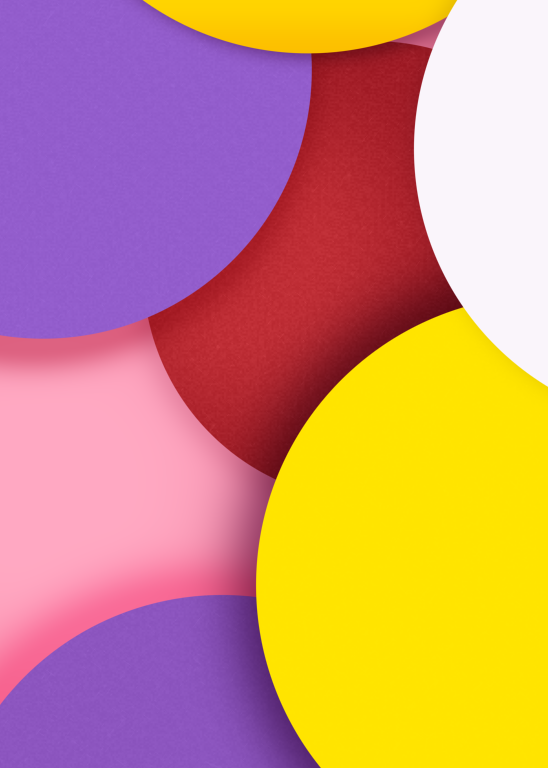
Reproduce this background procedurally as a Shadertoy shader.

```glsl
// Overlapping discs of coloured paper with soft shadows on a pink sheet.

float hash(vec2 p) {
    return fract(sin(dot(p, vec2(127.1, 311.7))) * 43758.5453);
}

float noise(vec2 p) {
    vec2 cell = floor(p), f = fract(p);
    f = f * f * (3.0 - 2.0 * f);
    return mix(mix(hash(cell), hash(cell + vec2(1, 0)), f.x),
               mix(hash(cell + vec2(0, 1)), hash(cell + vec2(1, 1)), f.x), f.y);
}

// Paper tooth: fine speckle plus short fibres in two directions.
float paperGrain(vec2 p) {
    float speckle = noise(p * 420.0) - 0.5;
    vec2 q = mat2(0.8, 0.6, -0.6, 0.8) * p;
    float fibres = smoothstep(0.84, 1.0, noise(q * vec2(110, 340)))
                 + smoothstep(0.84, 1.0, noise(q * vec2(340, 110) + 37.0));
    return speckle * 0.6 + fibres * 0.4;
}

// Tints what lies below with a soft shadow, then lays the disc on top.
void layDisc(inout vec3 color, vec2 p, vec2 center, float radius, vec3 paper,
             vec2 shadowShift, float spread, vec3 shadowTint) {
    float reach = max(length(p - center - shadowShift) - radius, 0.0) / spread;
    color *= mix(vec3(1), shadowTint, exp(-reach * reach));
    float edge = length(p - center) - radius;
    float pixel = 0.75 / iResolution.y;
    color = mix(color, paper, smoothstep(pixel, -pixel, edge));
}

void mainImage(out vec4 fragColor, in vec2 fragCoord) {
    vec2 p = fragCoord / iResolution.y;
    float grain = paperGrain(p);

    // Pink sheet, lightest at the left
    vec3 color = mix(vec3(1.0, 0.66, 0.76), vec3(0.98, 0.55, 0.67),
                     smoothstep(0.1, 0.4, length(p - vec2(0.06, 0.37))));

    // Red disc, lit along its lower left
    vec3 red = mix(vec3(0.75, 0.18, 0.21), vec3(0.63, 0.11, 0.15),
                   smoothstep(0.08, 0.32, length(p - vec2(0.32, 0.66))));
    layDisc(color, p, vec2(0.486, 0.647), 0.2995, red + grain * 0.07,
            vec2(0.01, 0.0), 0.03, vec3(0.91, 0.82, 0.86));

    // Lower violet disc
    vec3 violet = vec3(0.55, 0.335, 0.75) + grain * 0.04;
    layDisc(color, p, vec2(0.289, -0.138), 0.3633, violet,
            vec2(-0.012, 0.003), 0.045, vec3(0.98, 0.66, 0.8));

    // Large yellow disc
    vec3 yellow = vec3(1.0, 0.895, 0.0) + grain * 0.008;
    layDisc(color, p, vec2(0.711, 0.238), 0.3776, yellow,
            vec2(0.018, 0.0), 0.06, vec3(0.6, 0.42, 0.58));

    // Upper violet disc
    violet = vec3(0.575, 0.365, 0.8) + grain * 0.04;
    layDisc(color, p, vec2(0.056, 0.909), 0.35, violet,
            vec2(-0.015, -0.015), 0.03, vec3(0.87, 0.6, 0.68));

    // Golden disc hanging from the top
    vec3 gold = mix(vec3(0.99, 0.75, 0.0), vec3(1.0, 0.83, 0.0),
                    smoothstep(0.93, 1.0, p.y));
    layDisc(color, p, vec2(0.401, 1.299), 0.3685, gold,
            vec2(0.015, 0.006), 0.018, vec3(0.74, 0.6, 0.7));

    // White disc
    layDisc(color, p, vec2(0.901, 0.806), 0.362, vec3(0.98, 0.96, 0.985),
            vec2(0.02, 0.012), 0.025, vec3(0.9, 0.88, 0.9));

    fragColor = vec4(clamp(color, 0.0, 1.0), 1.0);
}
```
